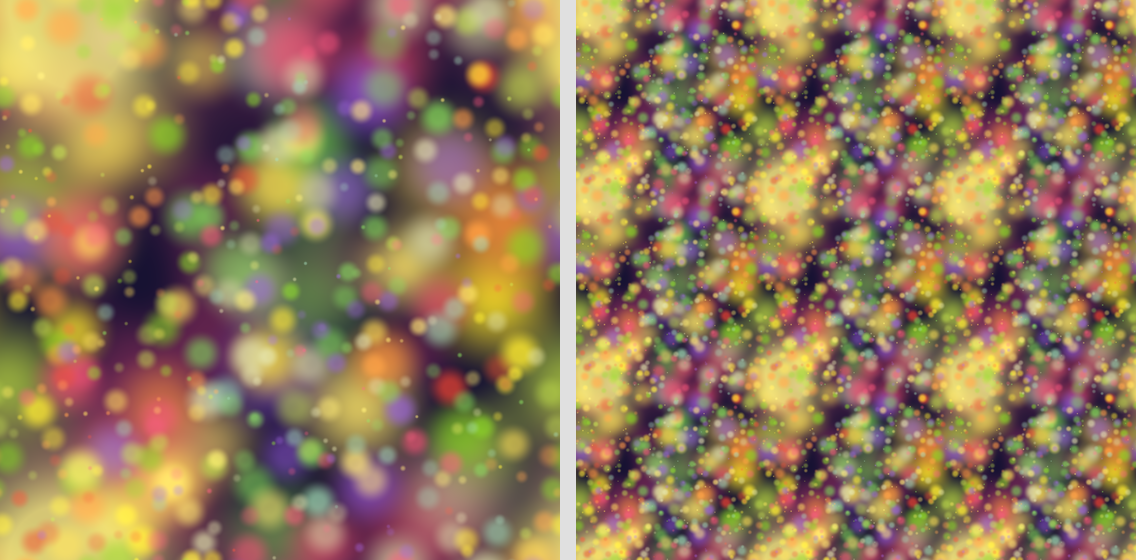
Left, the tile; right, the same tile 3 across and 3 down.
Give the GLSL for this background, as a WebGL 2 fragment shader.

```glsl
#version 300 es
precision highp float;
// Seamless field of soft, colourful out-of-focus light discs over dark plum.
uniform vec2 u_resolution;
out vec4 fragColor;

const float TAU = 6.283185;
const vec3 INK = vec3(0.17, 0.10, 0.19);
const vec3 MAROON = vec3(0.42, 0.16, 0.28);
const vec3 CREAM = vec3(0.83, 0.73, 0.42);

// Tone grade: contrast about a middle tone, which is then lifted.
const vec3 MIDDLE = vec3(0.56, 0.42, 0.30);
const vec3 LIFTED = vec3(0.60, 0.49, 0.34);
const float CONTRAST = 1.32;

const vec3 WARM[6] = vec3[6](
    vec3(0.88, 0.75, 0.14), vec3(0.86, 0.70, 0.26), vec3(0.86, 0.48, 0.20),
    vec3(0.45, 0.64, 0.10), vec3(0.76, 0.22, 0.15), vec3(0.62, 0.65, 0.22));
const vec3 COOL[6] = vec3[6](
    vec3(0.49, 0.28, 0.62), vec3(0.50, 0.61, 0.51), vec3(0.78, 0.25, 0.34),
    vec3(0.87, 0.74, 0.34), vec3(0.43, 0.63, 0.26), vec3(0.72, 0.66, 0.50));

// Integer hash: four random values from 0 to 1 for a cell and a seed.
vec4 hash4(ivec2 cell, int seed) {
    uvec4 v = uvec4(uint(cell.x), uint(cell.y), uint(seed), 7u);
    v = v * 1664525u + 1013904223u;
    for (int i = 0; i < 2; i++) {
        v.x += v.y * v.w;
        v.y += v.z * v.x;
        v.z += v.x * v.y;
        v.w += v.y * v.z;
        v ^= v >> 16u;
    }
    return vec4(v >> 8u) / 16777216.0;
}

ivec2 wrapCell(ivec2 cell, int count) {
    return (cell + count) % count;
}

// Value noise that repeats after one canvas.
float wrapNoise(vec2 uv, int count, int seed) {
    vec2 p = fract(uv) * float(count);
    ivec2 c = ivec2(floor(p));
    vec2 f = smoothstep(0.0, 1.0, fract(p));
    float a = hash4(wrapCell(c, count), seed).x;
    float b = hash4(wrapCell(c + ivec2(1, 0), count), seed).x;
    float d = hash4(wrapCell(c + ivec2(0, 1), count), seed).x;
    float e = hash4(wrapCell(c + ivec2(1, 1), count), seed).x;
    return mix(mix(a, b, f.x), mix(d, e, f.x), f.y);
}

// Warm hues gather at the left, cool ones right of the middle.
vec3 pickColor(vec2 center, float choice, float hue) {
    float coolness = 0.55 - 0.42 * cos(TAU * (center.x - 0.12));
    int index = min(int(hue * 6.0), 5);
    return choice < coolness ? COOL[index] : WARM[index];
}

// Paints one disc per cell; radii are in cell widths, below one.
// Lift moves the blend from covering to brightening what lies below.
vec3 addDiscs(vec3 color, vec2 uv, int count, vec2 radii, float softness,
              float opacity, float lift, float chance, int seed) {
    vec2 p = uv * float(count);
    ivec2 home = ivec2(floor(p));
    for (int y = -1; y <= 1; y++) {
        for (int x = -1; x <= 1; x++) {
            ivec2 cell = home + ivec2(x, y);
            ivec2 id = wrapCell(cell, count);
            vec4 place = hash4(id, seed);
            vec4 look = hash4(id, seed + 50);
            vec2 center = vec2(cell) + place.xy;
            float radius = mix(radii.x, radii.y, place.z);
            float cover = 1.0 - smoothstep(radius * (1.0 - softness), radius, distance(p, center));
            cover *= step(place.w, chance) * opacity * mix(0.6, 1.0, look.z);
            vec3 tint = pickColor(center / float(count), look.x, look.y);
            vec3 bright = 1.0 - (1.0 - color) * (1.0 - 0.6 * tint);
            color = mix(color, mix(tint, bright, lift), cover);
        }
    }
    return color;
}

// Broad glow around a point, measured across the wrapped edges.
float wrapGlow(vec2 uv, vec2 center, vec2 size) {
    vec2 d = (fract(uv - center + 0.5) - 0.5) / size;
    return exp(-dot(d, d));
}

void main() {
    vec2 uv = gl_FragCoord.xy / u_resolution;

    // Dark backdrop
    float cloud = 0.65 * wrapNoise(uv, 4, 3) + 0.35 * wrapNoise(uv, 8, 4);
    vec3 color = mix(INK, MAROON, smoothstep(0.35, 0.8, cloud));

    // Wide blurred lights
    color = addDiscs(color, uv, 5, vec2(0.55, 0.95), 1.0, 0.90, 0.10, 0.80, 11);
    color = addDiscs(color, uv, 8, vec2(0.50, 0.95), 0.90, 0.92, 0.20, 0.65, 12);
    float glow = wrapGlow(uv, vec2(0.10, 0.04), vec2(0.17, 0.15))
               + wrapGlow(uv, vec2(0.14, 0.90), vec2(0.14, 0.14));
    color = mix(color, CREAM, min(glow, 1.0) * 0.85);

    // Mid-size discs, then small ones and sparks
    color = addDiscs(color, uv, 13, vec2(0.40, 0.72), 0.80, 0.92, 0.35, 0.55, 13);
    color = addDiscs(color, uv, 19, vec2(0.34, 0.58), 0.75, 0.80, 0.45, 0.45, 14);
    color = addDiscs(color, uv, 23, vec2(0.22, 0.38), 0.80, 0.62, 0.55, 0.24, 15);
    color = addDiscs(color, uv, 27, vec2(0.11, 0.19), 0.85, 0.80, 0.50, 0.12, 16);

    color = LIFTED + (color - MIDDLE) * CONTRAST;
    fragColor = vec4(clamp(color, 0.0, 1.0), 1.0);
}
```
